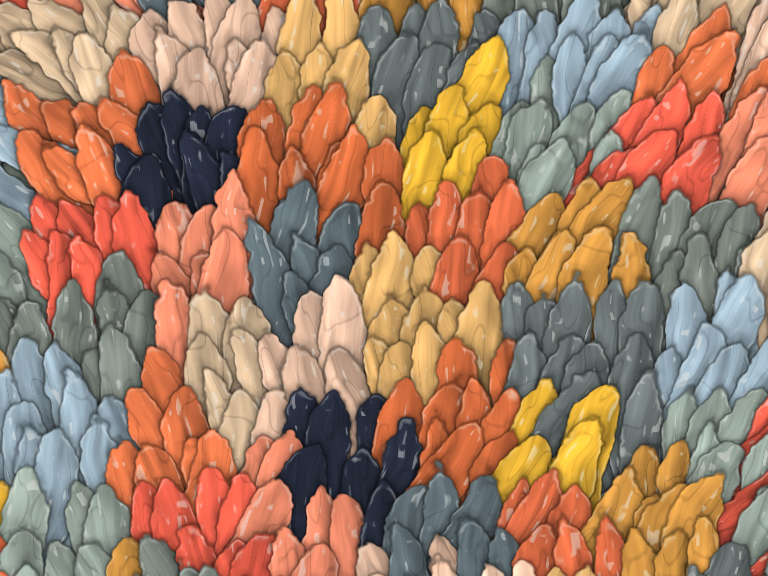
Reproduce this pattern procedurally as a Shadertoy shader.

```glsl
const vec2 PETAL_GRID = vec2(0.060, 0.084);   // column and row spacing
const vec2 PATCH_GRID = vec2(0.222, 0.167);   // size of one colour patch
const int COLORS = 16;

const vec3 PALETTE[COLORS] = vec3[COLORS](
    vec3(.56, .61, .57), vec3(.15, .17, .23), vec3(.40, .43, .43), vec3(.82, .71, .58),
    vec3(.81, .40, .26), vec3(.89, .37, .29), vec3(.76, .39, .23), vec3(.58, .66, .71),
    vec3(.86, .71, .61), vec3(.80, .57, .27), vec3(.90, .53, .41), vec3(.88, .68, .22),
    vec3(.86, .45, .28), vec3(.84, .66, .41), vec3(.46, .49, .46), vec3(.36, .41, .43));

vec2 hash2(vec2 p) {
    vec3 q = fract(vec3(p.xyx) * vec3(.1031, .1030, .0973));
    q += dot(q, q.yzx + 33.33);
    return fract((q.xx + q.yz) * q.zy);
}

float noise(vec2 p) {
    vec2 i = floor(p), f = fract(p);
    f = f * f * (3.0 - 2.0 * f);
    float low = mix(hash2(i).x, hash2(i + vec2(1, 0)).x, f.x);
    float high = mix(hash2(i + vec2(0, 1)).x, hash2(i + vec2(1, 1)).x, f.x);
    return mix(low, high, f.y);
}

// Colour of the nearest jittered patch centre
vec3 patchColor(vec2 p) {
    vec2 cell = floor(p / PATCH_GRID), nearest = cell;
    float best = 1e5;
    for (int j = -1; j <= 1; j++)
    for (int i = -1; i <= 1; i++) {
        vec2 id = cell + vec2(i, j);
        vec2 center = (id + 0.5 + 0.6 * (hash2(id + 71.0) - 0.5)) * PATCH_GRID;
        float dist = length(p - center);
        if (dist < best) { best = dist; nearest = id; }
    }
    return PALETTE[int(mod(5.0 * nearest.x + 7.0 * nearest.y, float(COLORS)))];
}

// Lean of the strokes: fanned out from the middle, flatter at upper left
float leanAngle(vec2 p) {
    float corner = smoothstep(0.45, 1.0, p.y) * (1.0 - smoothstep(0.1, 0.7, p.x));
    return 0.4 * (p.x - 0.75) - 0.45 * corner + 0.6 * (noise(p * 4.0 + 9.0) - 0.5);
}

// Blunt pointed petal, tip at the origin, body along +y; positive inside
float petalDistance(vec2 q, float halfWidth, float tipLength) {
    float across = pow(abs(q.x) / halfWidth, 1.55);
    float along = max(1.0 - q.y / tipLength, 0.0);
    return 1.3 * halfWidth * (1.0 - sqrt(across + along * along));
}

// Bright thin line where the noise crosses its middle value
float crease(vec2 p, float width) {
    return 1.0 - smoothstep(0.0, width, abs(noise(p) - 0.5));
}

// Thick glossy paint: two flat sides, folds, knife grooves, rim and highlights
vec3 paint(vec3 base, vec2 q, float d, float halfWidth, vec2 seed) {
    vec2 offset = seed * 90.0;
    vec2 grain = vec2(q.x + 0.3 * q.y * (seed.y - 0.5), q.y);
    grain.x += 0.012 * (noise(q * 22.0 + offset) - 0.5);
    float u = grain.x / halfWidth + 0.9 * (seed.x - 0.5);
    float sides = smoothstep(-0.2, 0.25, u) - 0.5;
    float groove = noise(grain * vec2(80, 10) + offset)
                 - noise((grain + vec2(0.005, 0.002)) * vec2(80, 10) + offset);
    float fine = noise(grain * vec2(270, 26) + offset) - 0.5;
    float dent = noise(grain * vec2(34, 19) + offset.yx) - 0.5;
    float fold = crease(grain * vec2(48, 13) + offset + 5.0, 0.05);
    float light = 1.03 + 0.18 * (seed.y - 0.5) - 0.15 * sides
                + 0.26 * groove + 0.09 * fine + 0.22 * dent - 0.13 * fold;
    light *= 1.0 - 0.14 * smoothstep(0.07, 0.18, q.y);
    light *= mix(0.78, 1.0, smoothstep(0.0, 0.003, d));

    float rim = smoothstep(0.001, 0.003, d) * (1.0 - smoothstep(0.003, 0.007, d));
    rim *= smoothstep(0.4, 0.75, noise(q * 50.0 + offset));
    float gloss = smoothstep(0.72, 0.86, noise(grain * vec2(130, 26) + offset + 17.0));
    gloss *= smoothstep(0.45, 0.65, noise(q * 75.0 + offset.yx));
    float shine = 0.30 * rim + 0.42 * gloss * smoothstep(0.002, 0.006, d);
    return mix(base * light, vec3(0.95, 0.95, 0.93), shine);
}

void mainImage(out vec4 fragColor, in vec2 fragCoord) {
    vec2 p = fragCoord / iResolution.y;
    float pixel = 0.8 / iResolution.y;
    vec2 home = floor(p / PETAL_GRID);
    vec3 color = patchColor(p) * 0.7;

    // Upper rows first, so lower petals overlap them
    for (int row = 4; row >= -1; row--)
    for (int col = -3; col <= 3; col++) {
        vec2 id = home + vec2(col, row);
        vec2 seed = hash2(id + 31.0), shape = hash2(id + 157.0);
        float stagger = 0.5 * mod(id.y, 2.0);
        vec2 tip = (id + vec2(stagger, 0.0) + 0.65 * (seed - 0.5)) * PETAL_GRID;

        float angle = leanAngle(tip) + 0.5 * (shape.x - 0.5);
        vec2 axis = vec2(sin(angle), cos(angle));
        vec2 rel = p - tip;
        vec2 q = vec2(dot(rel, vec2(axis.y, -axis.x)), -dot(rel, axis));
        q.x += 4.0 * (shape.y - 0.5) * q.y * (q.y - 0.1);

        float halfWidth = mix(0.034, 0.045, shape.x);
        float d = petalDistance(q, halfWidth, mix(0.080, 0.125, seed.y));
        if (d < -0.022) continue;
        d += 0.009 * (noise(q * 48.0 + seed * 50.0) - 0.5);
        d += 0.003 * (noise(q * 130.0 + seed * 70.0) - 0.5);

        // Narrow shadow on what lies behind, then the petal itself
        float shadow = 0.16 * smoothstep(-0.014, 0.0, d) + 0.26 * smoothstep(-0.005, 0.0, d);
        color *= 1.0 - shadow;
        if (d < -pixel) continue;
        vec3 base = patchColor(tip - 0.04 * axis);
        vec3 petal = paint(base, q, d, halfWidth, seed);
        color = mix(color, petal, smoothstep(-pixel, pixel, d));
    }
    fragColor = vec4(clamp(color, 0.0, 1.0), 1.0);
}
```
